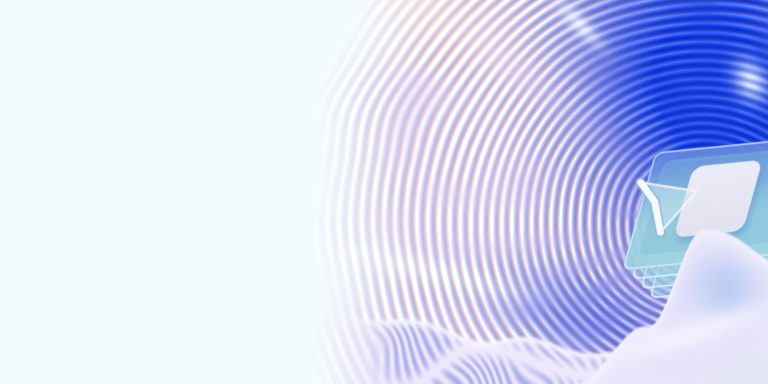
A WebGL 1 fragment shader for this background:

```glsl
precision highp float;
// Ribbed glass shell fading into pale space, with a tilted glass card and soft cloth folds.
uniform vec2 u_resolution;

const vec3 PAPER = vec3(0.957, 0.984, 0.996);
const vec3 LILAC = vec3(0.87, 0.83, 0.94);
const vec3 VIOLET = vec3(0.63, 0.61, 0.87);
const vec3 PERIWINKLE = vec3(0.38, 0.45, 0.88);
const vec3 COBALT = vec3(0.10, 0.25, 0.86);
const vec3 SKY = vec3(0.59, 0.76, 0.90);
const vec3 PEACH = vec3(0.98, 0.86, 0.84);
const vec3 SILK = vec3(0.93, 0.91, 0.985);

float hash(vec2 p) {
  vec3 q = fract(p.xyx * 0.1031);
  q += dot(q, q.yzx + 33.33);
  return fract((q.x + q.y) * q.z);
}

float noise(vec2 p) {
  vec2 i = floor(p), f = fract(p);
  f = f * f * (3.0 - 2.0 * f);
  return mix(mix(hash(i), hash(i + vec2(1, 0)), f.x),
             mix(hash(i + vec2(0, 1)), hash(i + vec2(1, 1)), f.x), f.y);
}

// Soft elliptical spot, turned by an angle
float glow(vec2 p, vec2 center, vec2 radius, float angle) {
  vec2 d = p - center;
  float c = cos(angle), s = sin(angle);
  d = vec2(c * d.x + s * d.y, c * d.y - s * d.x) / radius;
  return exp(-dot(d, d));
}

float roundBox(vec2 p, vec2 halfSize, float radius) {
  vec2 d = abs(p) - halfSize + radius;
  return length(max(d, 0.0)) + min(max(d.x, d.y), 0.0) - radius;
}

float segment(vec2 p, vec2 a, vec2 b) {
  vec2 d = b - a;
  return length(p - a - d * clamp(dot(p - a, d) / dot(d, d), 0.0, 1.0));
}

float halfPlane(vec2 p, vec2 a, vec2 b) {
  vec2 d = normalize(b - a);
  return dot(p - a, vec2(-d.y, d.x));
}

float fill(float d, float aa) { return 1.0 - smoothstep(-aa, aa, d); }
float line(float d, float width, float aa) { return fill(abs(d) - width, aa); }

// Concentric ribs with a slight spectral split
vec3 ribs(float phase) { return 0.5 + 0.5 * cos(6.2832 * (phase + vec3(0.0, 0.05, 0.12))); }

vec3 shell(vec2 p) {
  vec2 q = p - vec2(1.84, 0.42);
  float r = length(q * vec2(1.0, 1.08));
  float angle = atan(q.y, -q.x);
  float shimmer = noise(vec2(angle * 9.0, r * 6.0));
  float phase = 40.0 * pow(r, 0.85) + 0.7 * noise(p * vec2(4.0, 7.0));
  float blue = glow(p, vec2(1.86, 0.77), vec2(0.27, 0.32), 0.5);

  vec3 col = mix(LILAC, VIOLET, 0.85 * smoothstep(1.25, 1.72, p.x));
  col = mix(col, PEACH, 0.8 * glow(p, vec2(1.08, 1.0), vec2(0.22, 0.13), -0.5));
  col = mix(col, vec3(0.96, 0.89, 0.94), 0.5 * glow(p, vec2(1.3, 0.86), vec2(0.3, 0.06), -0.65));
  col = mix(col, PERIWINKLE, 0.75 * glow(p, vec2(1.53, 0.18), vec2(0.25, 0.10), -0.25));
  col = mix(col, COBALT, min(1.0, 1.35 * blue));
  col = mix(col, COBALT, 0.65 * glow(p, vec2(1.9, 1.02), vec2(0.2, 0.12), 0.0));
  col = mix(col, vec3(0.97), 0.6 * glow(p, vec2(1.08, 0.30), vec2(0.30, 0.035), -0.22));

  vec3 wave = ribs(phase);
  float strength = mix(0.23, 0.10, blue) * (0.65 + 0.7 * shimmer);
  col += (wave - 0.45) * strength;
  col += 0.17 * pow(wave, vec3(5.0)) * shimmer * (1.0 - 0.6 * blue);

  // Bright reflections
  float glint = glow(p, vec2(1.51, 0.935), vec2(0.07, 0.022), -0.8);
  glint += glow(p, vec2(1.955, 0.79), vec2(0.04, 0.055), 0.4);
  return mix(col, vec3(0.94, 0.98, 1.0), min(glint, 1.0) * (0.6 + 0.35 * wave.x));
}

vec3 addRibbon(vec3 col, vec2 p, float aa) {
  float top = 0.175 - 0.06 * smoothstep(0.98, 1.3, p.x) - 0.035 * smoothstep(1.35, 1.6, p.x);
  top += 0.008 * sin(p.x * 24.0);
  float fold = 0.105 * smoothstep(1.05, 1.23, p.x) - 0.07 * smoothstep(1.25, 1.53, p.x);
  float stripe = ribs(34.0 * (p.x + 0.45 * p.y) + 2.0 * noise(p * 9.0)).x;
  vec3 cloth = mix(SILK, mix(VIOLET, PERIWINKLE, 0.5), 0.6 * stripe * smoothstep(0.93, 1.05, p.x));
  cloth = mix(cloth, SILK, exp(-pow((p.y - fold + 0.012) / 0.028, 2.0)));
  cloth = mix(cloth, vec3(0.97, 0.96, 1.0), exp(-pow((p.y - top) / 0.018, 2.0)));
  return mix(col, cloth, fill(p.y - top, aa + 0.006) * smoothstep(0.84, 1.04, p.x));
}

// Skewed coordinates of the card, measured from its upper left corner
vec2 cardSpace(vec2 p) {
  vec2 d = p - vec2(1.706, 0.604);
  return vec2(d.x - 0.28 * d.y, d.y - 0.1 * d.x);
}

vec3 addCard(vec3 col, vec2 p, float aa) {
  vec2 uv = cardSpace(p);
  for (int i = 3; i >= 0; i--) {
    float k = float(i);
    float d = roundBox(uv - vec2(0.4 + 0.03 * k, -0.15 - 0.027 * k), vec2(0.4, 0.15), 0.022);
    vec3 glass = mix(vec3(0.62, 0.83, 0.88), vec3(0.38, 0.53, 0.87), smoothstep(-0.2, 0.0, uv.y));
    col = mix(col, glass, fill(d, aa) * (i == 0 ? 0.92 : 0.5));
    col = mix(col, vec3(0.9, 0.96, 1.0), line(d + 0.003, 0.002, aa) * (i == 0 ? 0.65 : 0.9));
  }
  float inner = roundBox(uv - vec2(0.43, -0.145), vec2(0.40, 0.12), 0.02);
  col = mix(col, vec3(0.48, 0.72, 0.85), 0.35 * fill(inner, aa));
  vec2 t = uv - vec2(0.198, -0.138);
  float shade = roundBox(t - vec2(0.008, -0.012), vec2(0.088, 0.09), 0.03);
  col = mix(col, vec3(0.34, 0.56, 0.82), 0.5 * fill(shade, 0.018));
  float tile = roundBox(t, vec2(0.088, 0.09), 0.028);
  return mix(col, vec3(0.90, 0.905, 0.95) + 0.2 * t.y, fill(tile, aa));
}

vec3 addPointer(vec3 col, vec2 p, float aa) {
  vec2 a = vec2(1.668, 0.525), b = vec2(1.815, 0.502), c = vec2(1.72, 0.395), notch = vec2(1.705, 0.475);
  float body = max(halfPlane(p, a, b), max(halfPlane(p, b, c), halfPlane(p, c, a)));
  col = mix(col, vec3(0.80, 0.91, 0.94), 0.55 * fill(body, aa));
  float rim = min(segment(p, a, notch), segment(p, notch, c));
  col = mix(col, vec3(0.55, 0.68, 0.82), 0.6 * fill(rim - 0.014, aa));
  col = mix(col, vec3(0.96, 0.98, 1.0), fill(rim - 0.009, aa));
  float edge = min(segment(p, a, b), segment(p, b, c));
  return mix(col, vec3(0.97), 0.8 * fill(edge - 0.003, aa));
}

vec3 addCloth(vec3 col, vec2 p, float aa) {
  float top = 0.15 * smoothstep(1.5, 1.68, p.x) + 0.25 * smoothstep(1.69, 1.83, p.x);
  top -= 0.10 * smoothstep(1.86, 2.06, p.x);
  float folds = noise(vec2(p.x * 5.0 - p.y * 3.0, p.y * 9.0 + p.x * 2.0));
  vec3 cloth = mix(SILK, vec3(0.86, 0.85, 0.97), 0.6 * folds);
  cloth = mix(cloth, vec3(0.68, 0.78, 0.95), 0.75 * glow(p, vec2(1.89, 0.25), vec2(0.08, 0.09), 0.3));
  cloth = mix(cloth, vec3(0.97, 0.96, 1.0), 0.8 * glow(p, vec2(1.80, 0.13), vec2(0.25, 0.035), 0.3));
  cloth = mix(cloth, vec3(0.88, 0.91, 0.94), 0.7 * glow(p, vec2(1.94, 0.02), vec2(0.13, 0.045), 0.35));
  cloth = mix(cloth, vec3(0.96, 0.95, 1.0), exp(-max(top - p.y, 0.0) * 35.0));
  return mix(col, cloth, fill(p.y - top, aa + 0.004) * step(1.5, p.x));
}

void main() {
  vec2 p = gl_FragCoord.xy / u_resolution.y;
  float aa = 1.0 / u_resolution.y;
  float left = 0.82 + 0.11 * smoothstep(0.72, 1.0, p.y);
  float fade = smoothstep(left, left + 0.33, p.x + 0.05 * noise(p * 8.0));
  vec3 col = mix(PAPER, shell(p), fade);
  col = addRibbon(col, p, aa);
  col = addCard(col, p, aa);
  col = addPointer(col, p, aa);
  col = addCloth(col, p, aa);
  gl_FragColor = vec4(clamp(col, 0.0, 1.0), 1.0);
}
```
